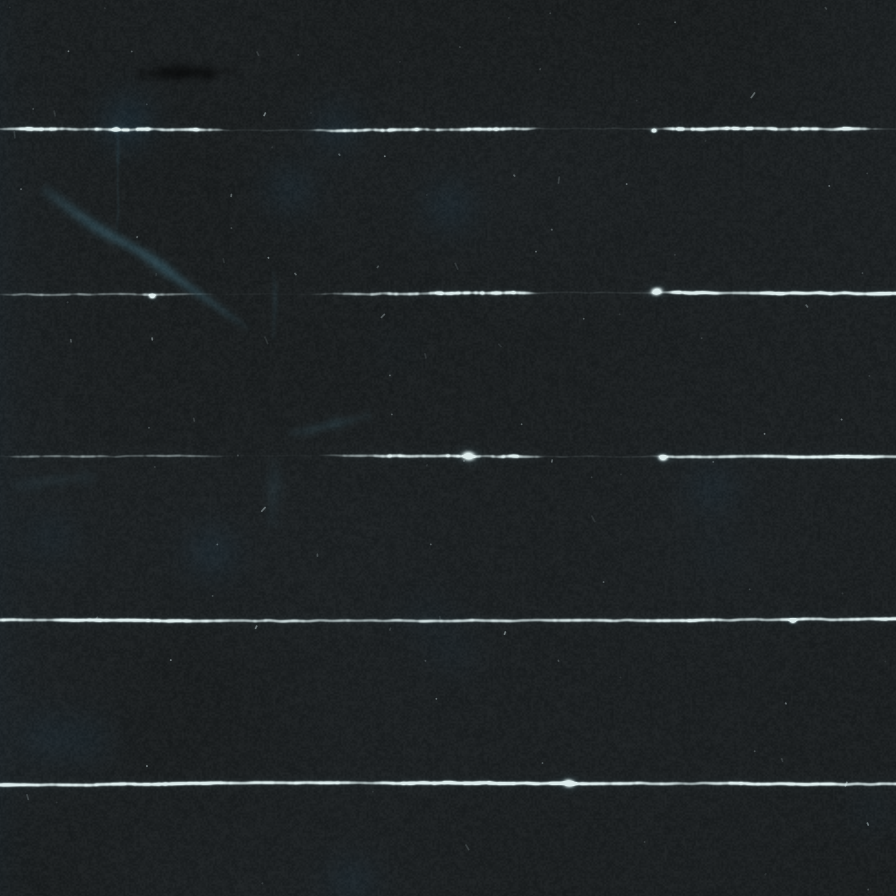
Write a Shadertoy shader that draws this pattern.

```glsl
// Five worn, glowing horizontal lines on a dark, dusty film-like sheet.
// Rows repeat at an even pitch; noise breaks up each line, and hashed grids
// and loops scatter the dust, blue stains and grain. Smears are soft segments.

const float ROWS = 5.0;
const float FIRST_ROW = 0.125;      // height of the lowest line
const float PITCH = 0.1825;         // distance between lines
const float LINE_WIDTH = 0.0018;    // half width of a fully lit line
const float WOBBLE = 0.0030;        // slow vertical drift of a line
const float GAP_PERIOD = 0.37;      // distance between worn stretches
const float GAP_CENTER = 0.30;
const float DUST_CELLS = 22.0;
const float DUST_SHARE = 0.22;
const float GRAIN = 0.050;
const int STAINS = 16;
const vec3 SHEET = vec3(0.112, 0.127, 0.133);
const vec3 LIT = vec3(0.87, 0.93, 0.93);
const vec3 GLOW = vec3(0.035, 0.065, 0.072);
const vec3 STAIN = vec3(0.004, 0.030, 0.048);
const vec3 SMEAR = vec3(0.055, 0.110, 0.130);

// Two beads per row, lowest row first: x, radius, x, radius.
const vec4 BEADS[5] = vec4[5](
    vec4(0.635, 0.0075, 0.200, 0.0),
    vec4(0.885, 0.0045, 0.270, 0.0),
    vec4(0.523, 0.0085, 0.740, 0.0060),
    vec4(0.733, 0.0072, 0.170, 0.0045),
    vec4(0.130, 0.0042, 0.730, 0.0038));

float hash(vec2 p) {
    vec3 q = fract(p.xyx * 0.1031);
    q += dot(q, q.yzx + 33.33);
    return fract((q.x + q.y) * q.z);
}

vec2 hash2(vec2 p) { return vec2(hash(p), hash(p + 47.3)); }

float noise(vec2 p) {
    vec2 i = floor(p), f = fract(p);
    f = f * f * (3.0 - 2.0 * f);
    return mix(mix(hash(i), hash(i + vec2(1, 0)), f.x),
               mix(hash(i + vec2(0, 1)), hash(i + vec2(1, 1)), f.x), f.y);
}

// How much light a line keeps at x; upper rows are more broken.
float lineLevel(float x, float row) {
    float seed = row * 17.0 + 5.0;
    float wave = cos(6.2832 * (x - GAP_CENTER) / GAP_PERIOD);
    float wear = smoothstep(0.8, 2.0, row);
    float middle = step(1.5, row) * step(row, 3.5);
    float gap = smoothstep(0.05, 0.65, wave + 0.6 * (noise(vec2(x * 14.0, seed)) - 0.5));
    gap *= 1.0 - middle * smoothstep(0.74, 0.80, x);
    float level = 1.0 - 0.92 * wear * gap;
    level *= 1.0 - 0.60 * middle * (1.0 - smoothstep(0.36, 0.46, x));
    float flecks = 0.5 * noise(vec2(x * 110.0, seed + 3.0))
                 + 0.5 * noise(vec2(x * 260.0, seed + 13.0));
    float streaks = noise(vec2(x * 22.0, seed + 7.0));
    float broken = 0.25 + 0.45 * wear * (1.0 - middle * smoothstep(0.7, 0.8, x));
    return level * mix(1.0, 1.5 * flecks, broken) * (0.55 + 0.6 * streaks);
}

// Light from the nearest line and its beads: x is the core, y the halo.
vec2 lineLight(vec2 p, float px) {
    float row = clamp(floor((p.y - FIRST_ROW) / PITCH + 0.5), 0.0, ROWS - 1.0);
    float drift = (noise(vec2(p.x * 3.0, row * 9.0)) - 0.5) * WOBBLE
                + (noise(vec2(p.x * 70.0, row * 5.0 + 2.0)) - 0.5) * 0.0012;
    float dy = p.y - FIRST_ROW - PITCH * row - drift;
    float level = lineLevel(p.x, row);
    float width = LINE_WIDTH * (0.45 + 0.6 * level) + 0.2 * px;
    float core = level * 1.2 * exp(-pow(abs(dy) / width, 2.6));
    float halo = level * exp(-abs(dy) / 0.0030);
    for (int i = 0; i < 2; i++) {
        vec2 bead = i == 0 ? BEADS[int(row)].xy : BEADS[int(row)].zw;
        float lift = (hash(vec2(row, float(i) + 4.0)) - 0.5) * 0.004;
        vec2 d = vec2(p.x - bead.x, (dy - lift) * 1.4) / max(bead.y, 1e-4);
        float on = step(0.001, bead.y);
        core += on * (1.2 * exp(-pow(dot(d, d), 1.5) * 1.6)
              + 0.4 * exp(-abs(d.x) - pow(dy / LINE_WIDTH, 2.0)));
        halo += on * exp(-dot(d, d) * 0.5);
    }
    return min(vec2(core, halo), 1.0);
}

// Soft stroke from a to b, fading at both ends.
float smear(vec2 p, vec2 a, vec2 b, float width) {
    vec2 ab = b - a;
    float h = clamp(dot(p - a, ab) / dot(ab, ab), 0.0, 1.0);
    float bend = 0.5 + 0.8 * noise(vec2(h * 7.0, a.x * 40.0));
    vec2 side = vec2(-ab.y, ab.x) * 0.035 * (noise(vec2(h * 4.0, a.y * 60.0)) - 0.5);
    float d = length(p - a - ab * h - side) / (width * bend);
    return exp(-d * d) * sqrt(max(4.0 * h * (1.0 - h), 0.0)) * bend;
}

// Tiny faint specks and a few short hairs, denser toward the top.
float dust(vec2 p, float px) {
    vec2 cell = floor(p * DUST_CELLS);
    vec2 d = p - (cell + 0.15 + 0.7 * hash2(cell + 11.0)) / DUST_CELLS;
    float angle = 1.57 + 1.6 * (hash(cell + 71.0) - 0.5);
    vec2 along = vec2(cos(angle), sin(angle));
    float reach = 0.004 * pow(hash(cell + 23.0), 6.0);
    d -= along * clamp(dot(d, along), -reach, reach);
    float share = DUST_SHARE * (0.5 + p.y);
    float speck = 1.0 - smoothstep(0.0002, 0.0006 + px, length(d));
    return speck * step(hash(cell + 3.0), share) * (0.08 + 0.34 * pow(hash(cell + 37.0), 2.0));
}

void mainImage(out vec4 fragColor, in vec2 fragCoord) {
    vec2 p = fragCoord / iResolution.y;
    float px = 1.0 / iResolution.y;

    // Sheet tone, stains and grain
    vec3 color = SHEET + vec3(0.010, 0.013, 0.017) * (noise(p * 5.0) - 0.5);
    color += STAIN * 0.35 * exp(-p.x * 45.0);
    for (int i = 0; i < STAINS; i++) {
        vec2 d = p - hash2(vec2(float(i) * 3.7, 8.0));
        color += STAIN * 0.8 * exp(-dot(d, d) / 0.0009) * hash(vec2(float(i), 2.0));
    }
    color += GRAIN * (0.7 * noise(p * 490.0) + 0.3 * noise(p * 190.0 + 31.0) - 0.5);

    // Smears: a long diagonal, short strokes, faint uprights, a dark smudge
    float marks = smear(p, vec2(0.045, 0.79), vec2(0.28, 0.633), 0.0058)
        + 0.55 * smear(p, vec2(0.32, 0.515), vec2(0.415, 0.537), 0.0065)
        + 0.30 * smear(p, vec2(0.01, 0.458), vec2(0.11, 0.468), 0.0080)
        + 0.45 * smear(p, vec2(0.131, 0.74), vec2(0.131, 0.86), 0.0022)
        + 0.35 * smear(p, vec2(0.306, 0.62), vec2(0.306, 0.70), 0.0030)
        + 0.30 * smear(p, vec2(0.304, 0.41), vec2(0.306, 0.49), 0.0080);
    color += SMEAR * marks;
    color *= 1.0 - 0.45 * smear(p, vec2(0.15, 0.915), vec2(0.265, 0.921), 0.0075);

    // Dust and lines
    color += dust(p, px) * LIT;
    vec2 light = lineLight(p, px);
    color = mix(color + GLOW * light.y, LIT, light.x);
    fragColor = vec4(clamp(color, 0.0, 1.0), 1.0);
}
```
